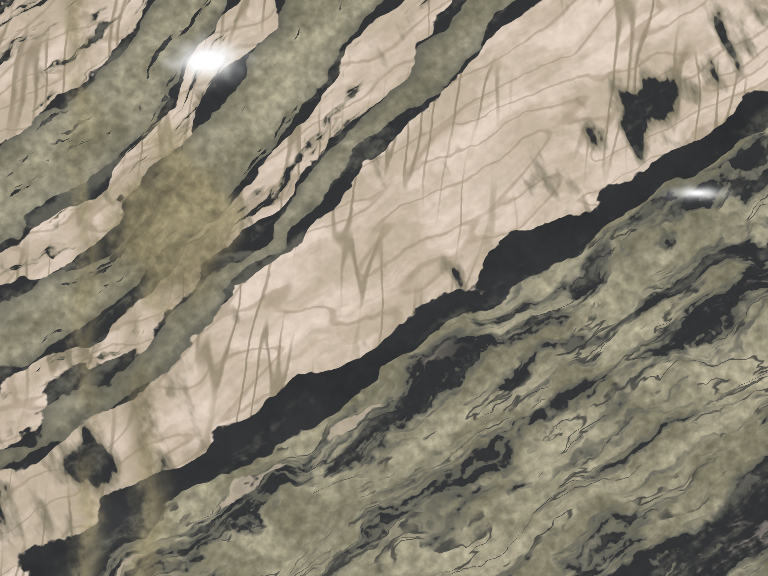
Give the GLSL for this texture, as a Shadertoy shader.

```glsl
#define WARP 0.055
#define EDGE 0.002
#define GRAIN 0.22
#define CRACKS 0.6
#define PINK vec3(0.76, 0.70, 0.62)
#define CREAM vec3(0.89, 0.82, 0.76)
#define MOSS vec3(0.50, 0.485, 0.40)
#define SAGE vec3(0.67, 0.645, 0.55)
#define SHADE vec3(0.37, 0.37, 0.34)
#define CHARCOAL vec3(0.20, 0.205, 0.21)
#define OLIVE vec3(0.57, 0.53, 0.41)

vec2 randomGradient(vec2 cell) {
    vec2 k = vec2(dot(cell, vec2(127.1, 311.7)), dot(cell, vec2(269.5, 183.3)));
    return 2.0 * fract(sin(k) * 43758.5) - 1.0;
}

float noise(vec2 p) {
    vec2 i = floor(p), f = fract(p), e = vec2(0.0, 1.0);
    vec2 u = f * f * f * (f * (f * 6.0 - 15.0) + 10.0);
    float low = mix(dot(randomGradient(i), f),
                    dot(randomGradient(i + e.yx), f - e.yx), u.x);
    float high = mix(dot(randomGradient(i + e.xy), f - e.xy),
                     dot(randomGradient(i + e.yy), f - e.yy), u.x);
    return mix(low, high, u.y);
}

float fbm(vec2 p) {
    float sum = 0.0, amp = 1.0;
    for (int i = 0; i < 5; i++) {
        sum += amp * noise(p);
        p = mat2(1.6, 1.2, -1.2, 1.6) * p + 3.7;
        amp *= 0.5;
    }
    return sum;
}

// Fbm that keeps its stretch, for layered features
float layers(vec2 p) {
    return noise(p) + 0.5 * noise(p * 2.1 + 5.3)
         + 0.35 * noise(p * 4.3 + 9.1) + 0.2 * noise(p * 8.9 + 2.7);
}

float fill(float dist) { return 1.0 - smoothstep(-EDGE, EDGE, dist); }
float interval(float x, float center, float halfWidth) { return abs(x - center) - halfWidth; }
float ridge(float n, float width) { return 1.0 - smoothstep(0.2 * width, width, abs(n)); }
float bump(float x, float center, float width) {
    float k = (x - center) / width;
    return exp(-k * k);
}
float glare(vec2 p, vec2 center, vec2 size) {
    vec2 k = (p - center) / size;
    return exp(-dot(k, k) * (1.0 + 0.8 * noise(p * 40.0)));
}

void mainImage(out vec4 fragColor, in vec2 fragCoord) {
    vec2 p = fragCoord / iResolution.y;
    vec2 q = vec2(dot(p, vec2(0.85, 0.53)), dot(p, vec2(-0.53, 0.85)));
    float speckle = fbm(p * 55.0);
    float mottle = fbm(p * 7.0 + 3.0);
    float swell = fbm(q * vec2(5.0, 9.0) + 7.0);

    // Signed height above the main dark belt, with torn edges
    float d = p.y - 0.63 * p.x + 0.01 + WARP * fbm(q * vec2(6.0, 9.0))
            + 0.03 * noise(q * 2.5) + 0.004 * speckle;
    float depth = -d;

    // Base stones
    float flow = layers(vec2(q.x * 4.0, q.y * 17.0) + 0.6 * mottle);
    vec3 pink = mix(PINK, CREAM, smoothstep(-0.35, 0.5, flow + 0.4 * mottle));
    vec3 green = mix(MOSS, SAGE, smoothstep(-0.35, 0.4, 0.7 * mottle + 0.6 * flow));
    green *= 1.0 + GRAIN * speckle;
    vec3 dark = mix(CHARCOAL, SHADE, smoothstep(0.0, 0.5, flow + 0.3 * speckle));

    // Vertical cracks and slanted seams in the pink stone
    float lean = p.x - 0.12 * p.y + 0.012 * noise(p * 9.0) + 0.002 * speckle;
    float crack = ridge(noise(vec2(lean * 26.0, p.y * 2.6)), 0.06)
                * smoothstep(-0.2, 0.15, noise(p * vec2(6.0, 5.0) + 20.0));
    float seam = ridge(noise(vec2(q.x * 5.0 + q.y * 4.0, q.y * 19.0) + 0.4 * mottle), 0.05);
    pink = mix(pink, vec3(0.49, 0.45, 0.36), CRACKS * crack);
    pink = mix(pink, vec3(0.60, 0.54, 0.45), 0.45 * seam);

    // Upper bands, fanning out to the right
    float a = p.x - 0.27;
    float fan = 0.208 + 0.23 * (a + sqrt(a * a + 0.01));
    float s = d / fan;
    float band = fan * min(min(interval(s, 0.98, 0.13), interval(s, 1.88, 0.38)),
                           interval(s, 3.17, 0.42));
    float rim = 0.011 + 0.05 * swell;
    vec3 upperGreen = mix(green, SHADE, 0.8 * exp(-abs(band) * 32.0));
    float streak = layers(vec2(q.x * 5.0, s * 6.0) + 11.0) + 0.2 * speckle;
    float streakZone = smoothstep(1.0, 1.2, s);

    // Loose dark islands with stained margins
    float island = fbm(vec2(p.x * 15.0 + p.y * 5.0, p.y * 8.0) + 31.0);
    island += 0.45 * smoothstep(0.9, 1.1, p.x) * bump(d, 0.13, 0.10)
            + 0.40 * (1.0 - smoothstep(0.2, 0.45, p.x)) * bump(d, 0.10, 0.12);
    float stain = max(smoothstep(0.30, 0.62, island), streakZone * smoothstep(0.12, 0.4, streak));
    pink = mix(pink, mix(SHADE, OLIVE, 0.5), 0.75 * stain);
    float upperDark = max(fill(abs(band) - rim), fill((0.62 - island) * 0.04));
    upperDark = max(upperDark, streakZone * fill((0.36 - streak) * 0.04));
    vec3 upper = mix(mix(pink, upperGreen, fill(band)), dark, upperDark);

    // Lower layers: green stone with dark zones and pale veins
    float lay = layers(vec2(q.x * 3.2, d * 16.0) + 0.6 * mottle) + 0.2 * speckle;
    lay += 0.36 * bump(depth, 0.13, 0.05)
         + 0.50 * bump(depth, 0.32, 0.05) * smoothstep(0.3, 1.2, p.x)
         + 0.70 * bump(depth, 0.72, 0.10) * smoothstep(0.8, 1.1, p.x);
    vec3 lower = mix(green, SHADE, 0.9 * smoothstep(0.05, 0.38, lay));
    vec3 inner = mix(dark, vec3(0.48, 0.45, 0.43), smoothstep(0.72, 1.0, lay));
    lower = mix(lower, inner, fill((0.38 - lay) * 0.04));
    float thread = ridge(layers(vec2(q.x * 2.5, d * 11.0) + 40.0), 0.045);
    lower = mix(lower, CHARCOAL, 0.7 * thread * smoothstep(-0.15, 0.2, flow + 0.5 * mottle));
    float pale = fill(interval(depth, 0.11, 0.03 * swell));
    lower = mix(lower, PINK, 0.8 * pale * (1.0 - smoothstep(0.65, 0.85, p.x)));

    // Join both sides under the main belt, which frays on its lower side
    vec3 col = mix(lower, upper, smoothstep(-0.022, -0.018, d));
    float beltHalf = (0.036 + 0.05 * swell) * smoothstep(-0.2, 0.3, p.x);
    vec3 belt = mix(CHARCOAL, dark, smoothstep(0.01, 0.05, depth)) * (1.0 + 0.2 * mottle);
    col = mix(col, belt, fill(interval(d, -0.02, beltHalf)));

    // Olive patch and drips running down on the left
    float sway = p.x + 0.04 * noise(p * vec2(3.0, 5.0)) + 0.016 * speckle;
    float drip = bump(sway, 0.14, 0.022) + bump(sway, 0.25, 0.026) * (1.0 - smoothstep(0.5, 0.7, p.y));
    drip *= smoothstep(-0.35, 0.15, fbm(p * vec2(14.0, 6.0) + 14.0));
    vec2 spot = (p - vec2(0.30, 0.60)) / vec2(0.13, 0.16);
    float olive = smoothstep(0.35, 0.65, exp(-dot(spot, spot)) + 0.5 * mottle * bump(p.x, 0.25, 0.2));
    olive = max(olive, 0.8 * min(drip, 1.0));
    col = mix(col, OLIVE * (1.0 + 0.4 * mottle + GRAIN * speckle), 0.85 * olive);

    // Polish: fine grain and lamp reflections
    col *= 1.0 + 0.07 * speckle;
    float shine = glare(p, vec2(0.36, 0.895), vec2(0.05, 0.028))
                + 0.8 * glare(p, vec2(1.21, 0.665), vec2(0.035, 0.01));
    col = mix(col, vec3(1.0), min(1.3 * shine, 1.0));
    fragColor = vec4(clamp(col, 0.0, 1.0), 1.0);
}
```
